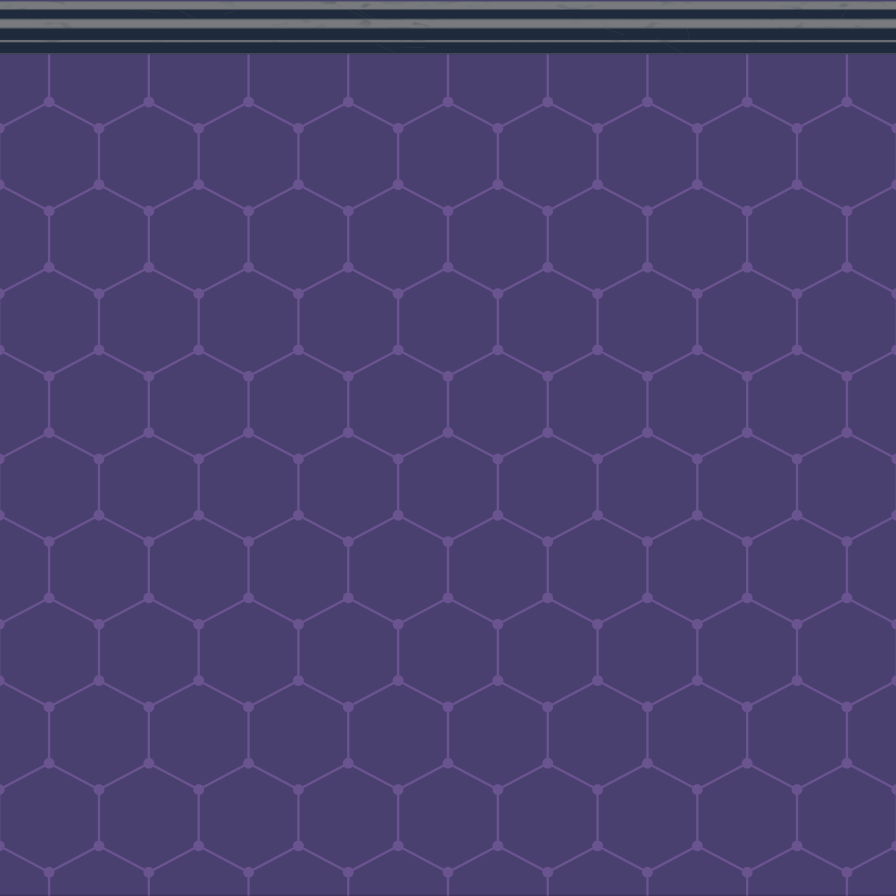
Give the GLSL for this pattern, as a WebGL 2 fragment shader.

```glsl
#version 300 es
precision highp float;

#define CELL vec2(0.1113, 0.1845)
#define CELL_ORIGIN vec2(0.5, 0.2669)
#define EDGE_HALF 0.0314
#define LINE_HALF 0.0013
#define DOT_RADIUS 0.0060
#define BAND_HEIGHT 0.0605
#define SCRATCHES 14
#define GROUND vec3(0.29, 0.25, 0.44)
#define LATTICE vec3(0.41, 0.33, 0.56)
#define NAVY vec3(0.12, 0.17, 0.24)
#define STEEL vec3(0.47, 0.48, 0.49)
#define WORN vec3(0.26, 0.29, 0.33)

uniform vec2 u_resolution;
out vec4 fragColor;

float hash(float n) {
    return fract(sin(n * 91.17) * 4375.85);
}

vec2 gradientAt(vec2 cell) {
    float angle = 6.2832 * hash(dot(cell, vec2(1.37, 7.91)));
    return vec2(cos(angle), sin(angle));
}

float gradientNoise(vec2 p) {
    vec2 i = floor(p), f = p - i;
    vec2 u = f * f * f * (f * (f * 6.0 - 15.0) + 10.0);
    float a = dot(gradientAt(i), f);
    float b = dot(gradientAt(i + vec2(1, 0)), f - vec2(1, 0));
    float c = dot(gradientAt(i + vec2(0, 1)), f - vec2(0, 1));
    float d = dot(gradientAt(i + vec2(1, 1)), f - vec2(1, 1));
    return mix(mix(a, b, u.x), mix(c, d, u.x), u.y);
}

float segment(vec2 p, vec2 a, vec2 b) {
    vec2 ab = b - a;
    return length(p - a - ab * clamp(dot(p - a, ab) / dot(ab, ab), 0.0, 1.0));
}

// Coverage of a shape from its signed distance
float cover(float d, float px) {
    return clamp(0.5 - d / px, 0.0, 1.0);
}

float stripe(float y, float top, float bottom, float px) {
    return cover(abs(y - 0.5 * (top + bottom)) - 0.5 * (bottom - top), px);
}

// Hexagon edges and joints, folded into one quadrant of the cell
float latticeCover(vec2 p, float px) {
    vec2 halfCell = 0.5 * CELL;
    vec2 q = abs(mod(p - CELL_ORIGIN + halfCell, CELL) - halfCell);
    vec2 jointA = vec2(0.0, EDGE_HALF);
    vec2 jointB = halfCell - jointA;
    float edges = min(segment(q, vec2(0.0), jointA), segment(q, jointB, halfCell));
    edges = min(edges, segment(q, jointA, jointB));
    float joints = min(distance(q, jointA), distance(q, jointB));
    return cover(min(edges - LINE_HALF, joints - DOT_RADIUS), px);
}

vec3 bandColor(vec2 p, float px) {
    vec3 color = NAVY;
    // Faint diagonal scratches
    for (int i = 0; i < SCRATCHES; i++) {
        float k = float(i);
        vec2 start = vec2(hash(k + 1.3), BAND_HEIGHT * hash(k + 5.7));
        vec2 reach = vec2(hash(k + 9.1) - 0.5, hash(k + 3.9) - 0.5) * vec2(0.09, 0.06);
        float scratch = cover(segment(p, start, start + reach) - 0.0003, px);
        color = mix(color, WORN, 0.35 * scratch);
    }
    // Steel rails, shaded towards their edges and smudged
    float upper = stripe(p.y, 0.0012, 0.0108, px);
    float middle = stripe(p.y, 0.0208, 0.0320, px);
    float thin = stripe(p.y, 0.0446, 0.0472, px);
    float offset = p.y < 0.016 ? p.y - 0.0060 : p.y - 0.0264;
    float shade = 0.7 * smoothstep(0.0030, 0.0056, abs(offset));
    float smudge = smoothstep(0.1, 0.4, gradientNoise(p * vec2(60.0, 170.0)));
    smudge *= smoothstep(-0.1, 0.3, gradientNoise(p * vec2(9.0, 20.0)));
    vec3 steel = mix(STEEL, WORN, 0.3 * smudge);
    color = mix(color, mix(steel, WORN, shade), max(upper, middle));
    color = mix(color, steel, 0.85 * thin);
    // Thin rims at the top and foot of the band
    color = mix(color, WORN, stripe(p.y, 0.0592, BAND_HEIGHT, px));
    return mix(color, GROUND, stripe(p.y, -0.01, 0.0012, px));
}

void main() {
    float px = 1.0 / u_resolution.y;
    vec2 p = gl_FragCoord.xy * px;
    p.y = 1.0 - p.y;
    vec3 color = mix(GROUND, LATTICE, latticeCover(p, px));
    color *= 1.0 - 0.15 * cover(0.9985 - p.y, px);
    color = mix(color, bandColor(p, px), cover(p.y - BAND_HEIGHT, px));
    fragColor = vec4(color, 1.0);
}
```
